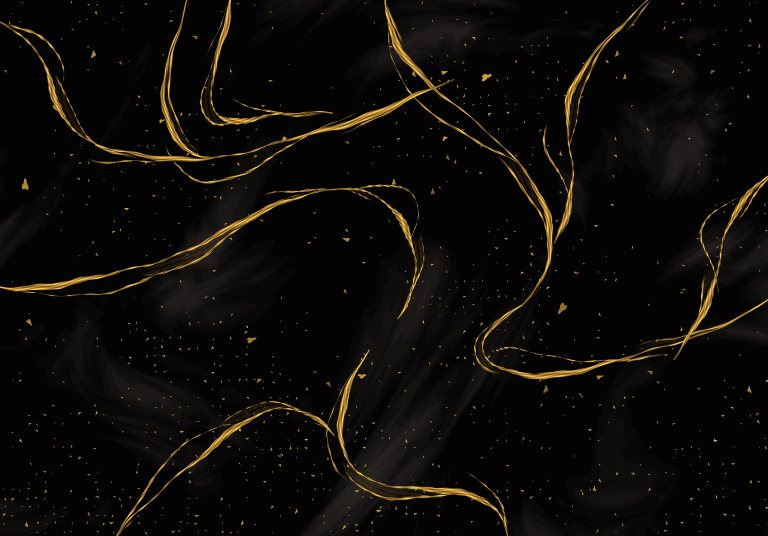
A Shadertoy shader for this texture:

```glsl
// Black ink marble with smoky grey washes, brushed gold veins and gold flecks.
#define VEINS 11
#define STEPS 32
#define VEIN_WIDTH 0.0046
#define STRAND_SPREAD 0.046
#define WOBBLE 0.005
#define SMOKE_LEVEL 0.135
#define SMOKE_TONES 6.0
#define FLECK_AMOUNT 0.30
#define INK vec3(0.010, 0.010, 0.011)
#define GOLD_DARK vec3(0.42, 0.30, 0.11)
#define GOLD_MID vec3(0.70, 0.52, 0.18)
#define GOLD_LIGHT vec3(0.96, 0.77, 0.33)

// Cubic curves: xy = start, zw = first handle; then second handle, end
const vec4 HEAD[VEINS] = vec4[](
    vec4(-.02, .47, .28, .44), vec4(.64, .652, .735, .66), vec4(.35, 1.02, .20, .55),
    vec4(.43, 1.02, .37, .70), vec4(-.02, .97, .22, .87), vec4(.716, 1.02, .69, .80),
    vec4(.967, .433, .75, .275), vec4(1.236, 1.02, .93, .78), vec4(.69, .35, .46, -.04),
    vec4(.21, -.02, .35, .16), vec4(1.45, .69, 1.32, .59));
const vec4 TAIL[VEINS] = vec4[](
    vec4(.41, .60, .64, .652), vec4(.83, .535, .738, .41), vec4(.48, .72, .85, .846),
    vec4(.38, .78, .62, .79), vec4(-.04, .68, .40, .71), vec4(1.21, .68, .967, .433),
    vec4(1.115, .24, 1.44, .45), vec4(1.13, .72, 1.04, .55), vec4(.985, .18, .95, -.02),
    vec4(.52, .31, .62, .19), vec4(1.38, .53, 1.26, .33));

float hash(vec2 p) { return fract(sin(dot(p, vec2(127.1, 311.7))) * 43758.5); }

float cover(float d) { return smoothstep(0.7, -0.7, d * iResolution.y); }

vec3 goldTone(float g) {
    vec3 c = mix(GOLD_DARK, GOLD_MID, smoothstep(0.0, 0.5, g));
    return mix(c, GOLD_LIGHT, smoothstep(0.5, 1.0, g));
}

// Layered sines, each octave turned and bent by the one before
float wash(vec2 p) {
    float sum = 0.0, amp = 0.5;
    p = mat2(0.7, -0.7, 0.7, 0.7) * p * vec2(3.6, 6.0);
    for (int i = 0; i < 7; i++) {
        p = mat2(0.8, 0.6, -0.6, 0.8) * p * 1.75 + 0.9 * sin(p.yx * 1.2 + float(i)) + 2.3;
        sum += amp * sin(p.x) * sin(p.y);
        amp *= 0.62;
    }
    return sum;
}

vec2 bezier(vec4 head, vec4 tail, float t) {
    float u = 1.0 - t;
    return u * u * u * head.xy + 3.0 * u * t * (u * head.zw + t * tail.xy) + t * t * t * tail.zw;
}

// Signed distance to a curve, and the place along it
vec2 curveSpace(vec2 p, vec4 head, vec4 tail) {
    vec2 a = head.xy, found = vec2(9.0, 0.0);
    for (int k = 1; k <= STEPS; k++) {
        vec2 b = bezier(head, tail, float(k) / float(STEPS));
        vec2 ab = b - a, ap = p - a;
        float h = clamp(dot(ap, ab) / dot(ab, ab), 0.0, 1.0);
        float d = length(ap - ab * h);
        if (d < abs(found.x)) {
            float side = ab.x * ap.y < ab.y * ap.x ? -1.0 : 1.0;
            found = vec2(d * side, (float(k - 1) + h) / float(STEPS));
        }
        a = b;
    }
    return found;
}

// Gold flecks in a jittered cell grid: x = coverage, y = shade
vec2 flecks(vec2 p, float cells, float amount) {
    vec2 id = floor(p * cells), mid = id / cells;
    float cluster = sin(mid.x * 7.0 + 2.0 * sin(mid.y * 5.0)) * sin(mid.y * 9.0 + mid.x * 3.0 + 1.0);
    float chance = amount * (0.12 + smoothstep(-0.1, 0.9, cluster) + 0.5 * smoothstep(0.5, 0.1, mid.y));
    vec2 q = fract(p * cells) - 0.3 - 0.4 * vec2(hash(id + 3.1), hash(id + 7.7));
    float turn = 6.283 * hash(id + 1.9), size = hash(id + 5.3);
    q = mat2(cos(turn), -sin(turn), sin(turn), cos(turn)) * q * vec2(0.7, 1.3);
    float ragged = 1.0 + 0.3 * sin(3.0 * atan(q.y, q.x) + turn * 5.0);
    float d = (length(q) - mix(0.05, 0.14, size * size) * ragged) / cells;
    return vec2(cover(d) * step(hash(id + cells), chance), hash(id + 9.2));
}

void mainImage(out vec4 fragColor, in vec2 fragCoord) {
    vec2 p = fragCoord / iResolution.y;
    vec2 w = p + WOBBLE * sin(p.yx * vec2(23.0, 19.0) + 1.0) + 0.3 * WOBBLE * sin(p.yx * 71.0);

    // Veins: a main stroke with two thinner strands that part and rejoin
    float gold = 0.0, shade = 0.0, glaze = 0.0, near = 9.0;
    for (int i = 0; i < VEINS; i++) {
        vec2 c = curveSpace(w, HEAD[i], TAIL[i]);
        float s = c.x, t = c.y, seed = float(i) * 2.4;
        float taper = smoothstep(0.0, 0.08, t) * smoothstep(1.0, 0.92, t);
        near = min(near, abs(s));
        for (int j = 0; j < 3; j++) {
            float n = float(j), phase = seed + n * 1.7;
            float swell = 0.5 + 0.5 * sin(t * 11.0 + phase);
            float offset = 0.5 * n * STRAND_SPREAD * sin(3.1416 * t) * sin(t * 6.0 + phase);
            float halfWidth = j == 0 ? 0.0012 + VEIN_WIDTH * swell * swell * taper
                                     : (0.0004 + 0.0016 * swell) * taper;
            halfWidth += 0.0005 * taper * sin(t * 130.0 + phase);
            float shown = j == 0 ? 1.0 : taper * smoothstep(-0.4, 0.1, sin(t * 7.0 + phase * 2.0));
            float ink = shown * cover(abs(s - offset) - halfWidth);
            float grain = 0.55 + 0.28 * sin(t * 38.0 + s * 700.0 + phase) + 0.25 * sin(t * 93.0 - s * 1300.0);
            if (ink > gold) { gold = ink; shade = grain; }
            if (j == 1) {
                float between = cover(abs(s - 0.5 * offset) - 0.5 * abs(offset));
                glaze = max(glaze, between * shown * smoothstep(0.2, 0.7, grain));
            }
        }
    }

    // Smoky washes in flat tones, denser beside the veins
    float smoke = smoothstep(0.05, 0.85, wash(p) + 0.28 * exp(-near * 7.0) - 0.12) * SMOKE_TONES;
    smoke = (floor(smoke) + smoothstep(0.75, 1.0, fract(smoke))) / SMOKE_TONES;
    vec3 color = INK + SMOKE_LEVEL * smoke * vec3(1.0, 0.90, 0.83);
    color = mix(color, GOLD_DARK, 0.28 * glaze);

    // Flecks from fine dust to rare large flakes
    for (int k = 0; k < 3; k++) {
        float level = float(k);
        vec2 f = flecks(p + level * 0.37, 64.0 * exp2(-level), FLECK_AMOUNT / (1.0 + 1.5 * level));
        color = mix(color, goldTone(0.15 + 0.6 * f.y), f.x);
    }

    color = mix(color, goldTone(shade), gold);
    fragColor = vec4(color, 1.0);
}
```
